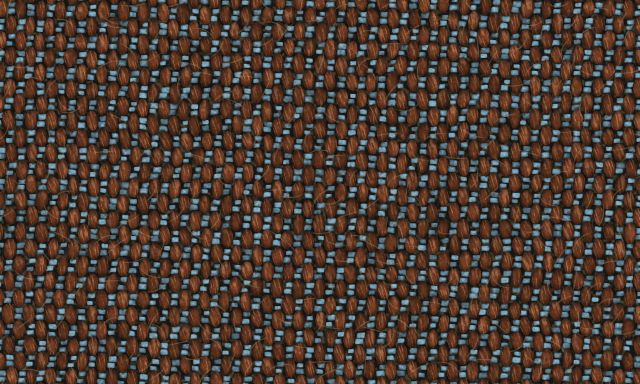
Reproduce this texture procedurally as a Shadertoy shader.

```glsl
const vec2 REPEATS = vec2(31.0, 24.0);      // knots across, staggered rows down
const float ROW_SLOPE = 0.035;              // rows sink slightly to the right
const vec2 KNOT_HALF = vec2(0.285, 0.61);   // half sizes in cell units
const vec2 BEAD_HALF = vec2(0.185, 0.165);
const float BEAD_OFFSET = 0.21;
const float JITTER = 0.09;
const float FIBRE_SLANT = 0.45;
const float HAIR_CELLS = 9.0;
const float HAIR_WIDTH = 0.0013;
const float HAIR_OPACITY = 0.38;

const vec3 GAP_DARK = vec3(0.09, 0.09, 0.08);
const vec3 GAP_LIGHT = vec3(0.28, 0.24, 0.18);
const vec3 RUST_DARK = vec3(0.23, 0.13, 0.085);
const vec3 RUST = vec3(0.42, 0.225, 0.13);
const vec3 RUST_LIGHT = vec3(0.63, 0.42, 0.29);
const vec3 BLUE_DARK = vec3(0.18, 0.25, 0.29);
const vec3 BLUE_LIGHT = vec3(0.49, 0.65, 0.73);
const vec3 HAIR = vec3(0.62, 0.52, 0.39);

float hash(vec2 p) {
    vec3 q = fract(p.xyx * 0.1031);
    q += dot(q, q.yzx + 33.33);
    return fract((q.x + q.y) * q.z);
}

vec2 hash2(vec2 p) {
    return vec2(hash(p), hash(p + 57.3));
}

float noise(vec2 p) {
    vec2 i = floor(p), f = fract(p);
    f = f * f * (3.0 - 2.0 * f);
    return mix(mix(hash(i), hash(i + vec2(1, 0)), f.x),
               mix(hash(i + vec2(0, 1)), hash(i + vec2(1, 1)), f.x), f.y);
}

// Soft coverage of a unit ellipse with the given half height
float coverage(float radius, float halfHeight) {
    float edge = 0.5 * REPEATS.y / (iResolution.y * halfHeight) + 0.04;
    return 1.0 - smoothstep(1.0 - edge, 1.0 + edge, radius);
}

// Domed blue thread between two knots
void addBead(inout vec3 col, vec2 d, vec2 id, float grain) {
    vec2 q = (d - JITTER * (hash2(id + 11.0) - 0.5)) / BEAD_HALF;
    q /= mix(0.8, 1.12, hash(id + 5.0));
    q.y += 0.25 * q.x * (hash(id + 23.0) - 0.5);
    float r = pow(dot(q * q, q * q), 0.25);
    float light = (1.0 - 0.6 * r * r) * mix(0.55, 1.25, hash(id + 31.0));
    light += 0.5 * (grain - 0.5) + 0.12 * q.y;
    vec3 blue = mix(BLUE_DARK, BLUE_LIGHT, clamp(light, 0.0, 1.0));
    col = mix(col, blue, coverage(r, BEAD_HALF.y));
}

// Oval rust knot made of slanted fibres
void addKnot(inout vec3 col, vec2 d, vec2 id, float grain) {
    vec2 q = (d - JITTER * (hash2(id) - 0.5)) / KNOT_HALF;
    q /= mix(vec2(0.9), vec2(1.07), hash2(id + 71.0));
    q.x += 0.25 * q.y * (hash(id + 3.0) - 0.6);
    float r = length(q) + 0.12 * (grain - 0.5);
    float lane = q.x + FIBRE_SLANT * q.y * (1.0 - 0.4 * q.x);
    float fibre = noise(vec2(lane * 4.5, q.y * 1.3) + 40.0 * hash2(id + 9.0));
    float dome = 1.0 - smoothstep(0.35, 1.05, r);
    float tone = mix(0.85, 1.12, hash(id + 17.0));
    vec3 rust = mix(RUST_DARK, RUST, clamp(dome + 0.7 * (fibre - 0.4), 0.0, 1.0));
    float shine = smoothstep(0.45, 0.95, fibre + 0.3 * (grain - 0.5) + 0.12 * q.y);
    rust = mix(rust, RUST_LIGHT, 0.75 * shine * (0.25 + 0.75 * dome));
    col *= 1.0 - 0.35 * (1.0 - smoothstep(0.9, 1.3, r));
    col = mix(col, rust * tone, coverage(r, KNOT_HALF.y));
}

// Loose curved hairs, one per cell in each layer
float looseHairs(vec2 v) {
    float cover = 0.0;
    for (int i = 0; i < 3; i++) {
        float layer = float(i);
        vec2 g = v * HAIR_CELLS + layer * vec2(0.37, 0.61);
        vec2 id = floor(g) + layer * 91.0;
        vec2 d = fract(g) - 0.5 - 0.2 * (hash2(id) - 0.5);
        float a = 6.2832 * hash(id + 13.0);
        d = mat2(cos(a), -sin(a), sin(a), cos(a)) * d;
        float bend = 3.0 * (hash(id + 29.0) - 0.5);
        float gap = abs(d.y - bend * d.x * d.x) / HAIR_CELLS;
        float line = 1.0 - smoothstep(0.0, HAIR_WIDTH + 0.7 / iResolution.y, gap);
        float ends = 1.0 - smoothstep(0.15, 0.34, abs(d.x));
        cover = max(cover, line * ends * step(0.35, hash(id + 41.0)));
    }
    return cover;
}

void mainImage(out vec4 fragColor, in vec2 fragCoord) {
    vec2 v = fragCoord / iResolution.y;
    vec2 p = fragCoord / iResolution.xy * REPEATS;
    float grain = noise(v * 150.0);

    // Gentle warp of the weave
    p.y += ROW_SLOPE * p.x;
    p += 0.22 * (vec2(noise(p * 0.35), noise(p * 0.35 + 50.0)) - 0.5);

    // Dark ground with dull threads
    float ground = 0.65 * noise(p * vec2(7.0, 5.0)) + 0.35 * grain;
    vec3 col = mix(GAP_DARK, GAP_LIGHT, smoothstep(0.35, 0.85, ground));

    // Staggered rows: beads below, knots above
    for (int i = 0; i < 6; i++) {
        float y = floor(p.y) + float(i % 3 - 1);
        float x = p.x - 0.5 * mod(y, 2.0);
        float dy = p.y - y - 0.5;
        vec2 id = vec2(floor(x + 0.5), y);
        vec2 shift = vec2(0.05, BEAD_OFFSET);
        if (i < 3) {
            addBead(col, vec2(x - id.x, dy) - shift, id + 390.0, grain);
            addBead(col, vec2(x - id.x, dy) + shift, id + 130.0, grain);
        } else addKnot(col, vec2(fract(x) - 0.5, dy), vec2(floor(x), y) + 7.0, grain);
    }

    // Fuzz and fine grain
    col = mix(col, HAIR, HAIR_OPACITY * looseHairs(v));
    col *= 0.88 + 0.24 * noise(v * 230.0 + 19.0);
    fragColor = vec4(col, 1.0);
}
```
